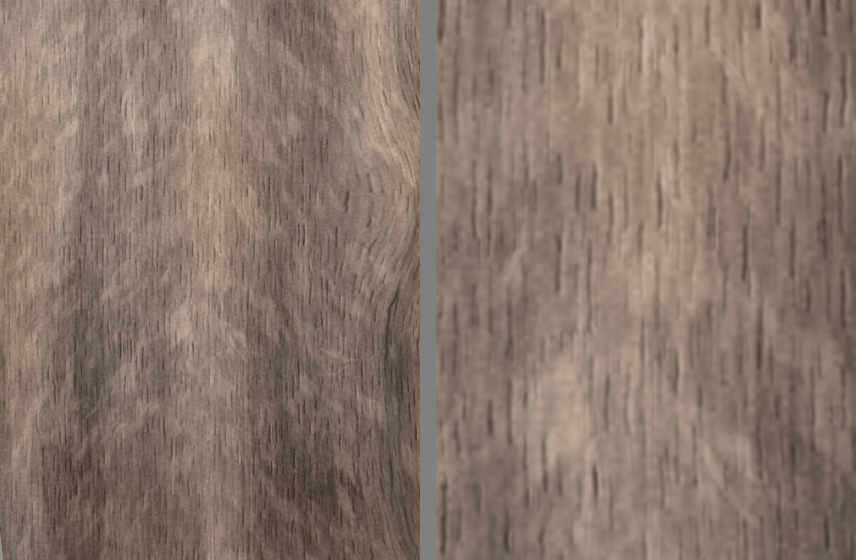
Left: the whole. Right: its middle third, enlarged.
Write a Shadertoy shader that draws this texture.

```glsl
float hash(vec2 p) {
    return fract(sin(dot(p, vec2(127.1, 311.7))) * 43758.5453);
}

float noise(vec2 p) {
    vec2 i = floor(p), f = fract(p);
    f = f * f * (3.0 - 2.0 * f);
    return mix(mix(hash(i), hash(i + vec2(1, 0)), f.x),
               mix(hash(i + vec2(0, 1)), hash(i + vec2(1, 1)), f.x), f.y);
}

float fbm(vec2 p) {
    float sum = 0.0, amp = 0.5;
    for (int i = 0; i < 4; i++) {
        sum += amp * noise(p);
        p = p * 2.03 + 17.3;
        amp *= 0.5;
    }
    return sum / 0.9375;
}

float bump(float x, float centre, float width) {
    float d = (x - centre) / width;
    return exp(-d * d);
}

// Embossed pores: a dark groove with a pale lip on its right
float pores(vec2 p, float columns, float cellLength, float density) {
    vec2 g = p * vec2(columns, 1.0 / cellLength);
    float column = floor(g.x);
    g.y += 9.0 * hash(vec2(column, columns));
    vec2 cell = vec2(column, floor(g.y));
    vec2 f = fract(g);
    float present = step(hash(cell + 3.7), density) * (0.3 + 0.7 * hash(cell + 8.1));
    float start = 0.45 * hash(cell + 5.3);
    float stop = 1.0 - 0.3 * hash(cell + 6.9);
    float taper = smoothstep(start, start + 0.1, f.y) * smoothstep(stop, stop - 0.15, f.y);
    float centre = 0.28 + 0.24 * hash(cell + 1.9) + 0.16 * (noise(p * vec2(30.0, 110.0)) - 0.5);
    return present * taper * (0.4 * bump(f.x, centre + 0.3, 0.15) - bump(f.x, centre, 0.17));
}

// Pale ray flecks, leaning away from the middle
float flecks(vec2 p) {
    float sum = 0.0;
    for (int i = 0; i < 64; i++) {
        float id = float(i);
        vec2 centre = vec2(0.06 + 0.62 * hash(vec2(id, 1)), 0.2 + 0.8 * hash(vec2(id, 2)));
        float lean = mix(-0.45, 0.35, smoothstep(0.25, 0.45, centre.x));
        lean += 0.4 * (hash(vec2(id, 3)) - 0.5);
        if (centre.x > 0.45 && centre.y < 0.48) lean = 1.3 + 0.6 * hash(vec2(id, 4));
        float halfLength = 0.012 + 0.04 * pow(hash(vec2(id, 5)), 2.0);
        vec2 q = p - centre;
        q = vec2(q.x * cos(lean) + q.y * sin(lean), q.y * cos(lean) - q.x * sin(lean));
        q.x += 0.14 * halfLength * sin(2.2 * q.y / halfLength + id);
        q.x += 0.012 * (noise(p * 60.0 + id) - 0.5);
        float width = 0.003 + 0.006 * hash(vec2(id, 6));
        float shape = smoothstep(width, 0.3 * width, abs(q.x))
                    * smoothstep(halfLength, 0.5 * halfLength, abs(q.y));
        sum = max(sum, shape * (0.3 + 0.5 * hash(vec2(id, 7))));
    }
    return sum;
}

void mainImage(out vec4 fragColor, in vec2 fragCoord) {
    vec2 p = fragCoord / iResolution.y;
    p.x *= 0.75 * iResolution.y / iResolution.x;

    // Grain bends along the crack near the right edge
    float rise = p.y - 0.38;
    float bend = rise > 0.0 ? 0.07 * smoothstep(0.0, 0.3, rise) : 0.32 * rise * rise;
    vec2 g = p;
    g.x -= bend * smoothstep(0.56, 0.74, p.x) * smoothstep(0.95, 0.6, p.y);
    g.x += 0.01 * (noise(p * vec2(4.0, 2.0)) - 0.5) + 0.0025 * (noise(p * vec2(20.0, 24.0)) - 0.5);

    // Broad bands and vertical shading
    float low = 1.0 - smoothstep(0.3, 0.8, p.y);
    float tone = 0.37 + 0.32 * smoothstep(0.05, 0.95, p.y);
    tone += 0.29 * bump(g.x, 0.385, 0.05) + 0.2 * bump(g.x, 0.04, 0.055);
    tone -= 0.16 * low * bump(g.x, 0.14, 0.06) + 0.15 * bump(g.x, 0.54, 0.09);
    tone += 0.22 * (1.0 - low) * bump(p.x, 0.68, 0.05);
    tone += 0.4 * (fbm(g * vec2(18.0, 2.5)) - 0.5);
    tone += 0.24 * (fbm(p * vec2(10.0, 8.0) + 31.0) - 0.5);

    // Slanted mottling across the grain
    vec2 slanted = vec2(p.x + (p.x < 0.38 ? -0.45 : 0.45) * (p.y - 0.5), p.y);
    float mottle = fbm(slanted * vec2(48.0, 22.0) + 5.0);
    tone += 0.16 * smoothstep(0.5, 0.72, mottle) - 0.04;

    // Fine fibres, flecks and pores
    tone += 0.3 * (fbm(g * vec2(90.0, 9.0)) - 0.5);
    tone += 0.24 * (noise(g * vec2(250.0, 40.0)) - 0.5);
    tone += 0.16 * (noise(p * 260.0) - 0.5);
    float fleck = flecks(p);
    float grooves = pores(g, 100.0, 0.062, 0.78) + 0.5 * pores(g + 0.37, 143.0, 0.036, 0.5);
    grooves *= 0.6 + 0.8 * noise(g * vec2(60.0, 90.0));
    tone += 0.33 * grooves * (1.0 - 0.6 * fleck) * (0.55 + 0.7 * noise(p * vec2(8.0, 5.0) + 4.0));
    tone += 0.2 * fleck;

    vec3 color = mix(vec3(0.31, 0.253, 0.223), vec3(0.72, 0.64, 0.575), clamp(tone, -0.1, 1.12));
    color += vec3(0.012, 0.0, -0.012) * (2.0 * noise(p * vec2(5.0, 3.0) + 9.0) - 1.0);

    // Dark cracks with a smoky halo
    float wobble = 0.024 * (fbm(p * vec2(6.0, 16.0)) - 0.5);
    float fromCrack = p.x - 0.685 - bend + wobble;
    float reach = smoothstep(0.7, 0.5, p.y);
    float broken = smoothstep(0.3, 0.6, noise(vec2(3.0, p.y * 13.0)));
    float crack = bump(fromCrack, 0.0, 0.003) * (0.2 + 0.8 * broken);
    crack += 0.5 * bump(fromCrack, 0.022 + 0.02 * rise, 0.0025) * (1.0 - broken);
    float halo = bump(fromCrack, 0.01, 0.03) * (0.3 + 0.7 * noise(g * vec2(90.0, 7.0)));
    color = mix(color, vec3(0.22, 0.195, 0.185), reach * clamp(0.7 * crack + 0.35 * halo, 0.0, 0.85));

    // Bare sliver at the lower left corner
    float sliver = 0.006 - 0.12 * p.y - p.x;
    color = mix(color, vec3(0.58, 0.56, 0.53), smoothstep(-0.001, 0.001, sliver));

    fragColor = vec4(color, 1.0);
}
```
